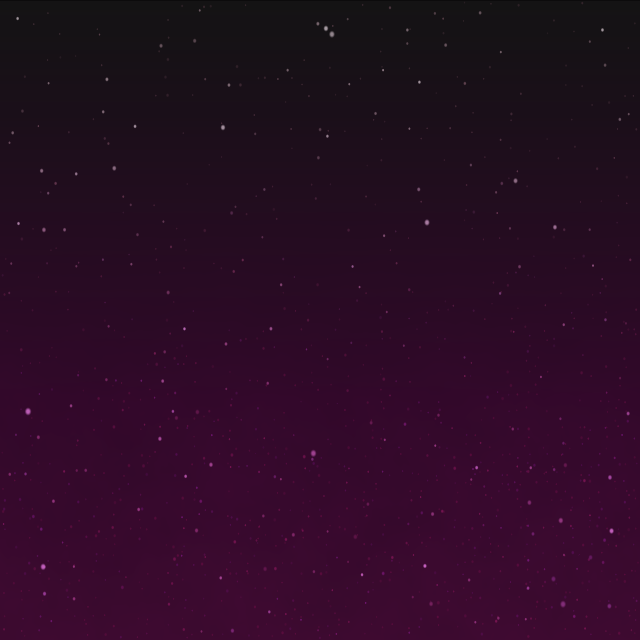
Write a three.js fragment shader that draws this background.

```glsl
// A night sky that falls from charcoal through plum to deep magenta.
// Jittered cells scatter stars in three sizes; dust thickens low down
// and inside two soft clusters, and layered sines mottle the haze.

varying vec2 vUv;

const vec3 CHARCOAL = vec3(0.080, 0.073, 0.080);
const vec3 DUSK     = vec3(0.105, 0.058, 0.100);
const vec3 PLUM     = vec3(0.193, 0.032, 0.163);
const vec3 MAGENTA  = vec3(0.240, 0.040, 0.188);

const vec3 SILVER  = vec3(0.72, 0.68, 0.71);
const vec3 ORCHID  = vec3(0.80, 0.40, 0.78);
const vec3 CRIMSON = vec3(0.62, 0.06, 0.36);
const vec3 VIOLET  = vec3(0.56, 0.08, 0.62);

float hash(vec2 p) {
  vec3 q = fract(vec3(p.xyx) * 0.1031);
  q += dot(q, q.yzx + 33.33);
  return fract((q.x + q.y) * q.z);
}

vec2 hash2(vec2 p) {
  return vec2(hash(p + 17.3), hash(p + 71.9));
}

// Vertical gradient with four stops
vec3 skyColor(float y) {
  vec3 c = mix(MAGENTA, PLUM, smoothstep(-0.1, 0.45, y));
  c = mix(c, DUSK, clamp((y - 0.38) / 0.44, 0.0, 1.0));
  return mix(c, CHARCOAL, smoothstep(0.78, 1.0, y));
}

// Soft round patch, 1 at its centre
float patchGlow(vec2 p, vec2 center, vec2 size) {
  vec2 d = (p - center) / size;
  return exp(-dot(d, d));
}

// Gentle mottling in the range -1 to 1
float haze(vec2 p) {
  float sum = 0.0;
  float amp = 0.5;
  for (int i = 0; i < 4; i++) {
    sum += amp * sin(p.x + 1.7 * sin(p.y)) * sin(p.y + 1.3 * sin(p.x));
    p = mat2(1.6, 1.2, -1.2, 1.6) * p + 2.3;
    amp *= 0.55;
  }
  return sum;
}

// Warm grey above, pink and violet below
vec3 starTint(float y, float pick, float brightness) {
  vec3 vivid = mix(CRIMSON, VIOLET, smoothstep(0.55, 0.85, pick));
  vec3 low = mix(vivid, ORCHID, brightness);
  vec3 high = mix(SILVER * vec3(0.8, 0.55, 0.62), SILVER, brightness);
  return mix(low, high, smoothstep(0.30, 0.90, y));
}

// One star at most per cell; returns its colour and coverage
vec4 starLayer(vec2 p, float cells, float radius, float density,
               float brightness, float seed) {
  vec2 id = floor(p * cells);
  vec2 key = id + seed;
  vec2 center = (id + 0.2 + 0.6 * hash2(key)) / cells;
  float present = step(hash(key + 5.7), density);
  float scale = mix(0.65, 1.15, pow(hash(key + 29.1), 3.0));
  vec2 d = (p - center) * vec2(1.12, 0.92);
  float disc = 1.0 - smoothstep(0.25, 1.0, length(d) / (radius * scale));
  float level = mix(0.4, 1.0, hash(key + 43.7));
  vec3 tint = starTint(center.y, hash(key + 91.3), brightness * level);
  return vec4(tint, disc * present * level);
}

vec3 blend(vec3 base, vec4 layer, float strength) {
  return mix(base, layer.rgb, layer.a * strength);
}

void main() {
  vec2 p = vUv;
  float low = 1.0 - smoothstep(0.05, 0.75, p.y);
  float cluster = patchGlow(p, vec2(0.87, 0.22), vec2(0.17, 0.15))
                + 0.6 * patchGlow(p, vec2(0.40, 0.23), vec2(0.17, 0.14));

  // Sky and haze
  vec3 color = skyColor(p.y);
  color += vec3(0.012, 0.001, 0.008) * low * haze(p * 18.0);
  color += vec3(0.012, 0.002, 0.010) * cluster;

  // Faint dust, then small stars, then bright ones
  float dust = 0.07 + 0.24 * low + 0.15 * cluster;
  color = blend(color, starLayer(p, 71.0, 0.0030, dust, 0.0, 11.0), 0.30);
  color = blend(color, starLayer(p, 43.0, 0.0033, dust * 0.7, 0.15, 137.0), 0.55);
  float small = 0.22 + 0.10 * cluster;
  color = blend(color, starLayer(p, 21.0, 0.0040, small, 0.7, 251.0), 0.75);
  float bright = 0.24 + 0.20 * cluster;
  color = blend(color, starLayer(p, 13.0, 0.0050, bright, 1.0, 389.0), 0.95);
  color = blend(color, starLayer(p, 5.0, 0.0062, 0.16, 1.0, 523.0), 0.90);

  // Thin dark rim along the top
  color *= mix(1.0, 0.4, smoothstep(0.998, 1.0, p.y));

  gl_FragColor = vec4(color, 1.0);
}
```
